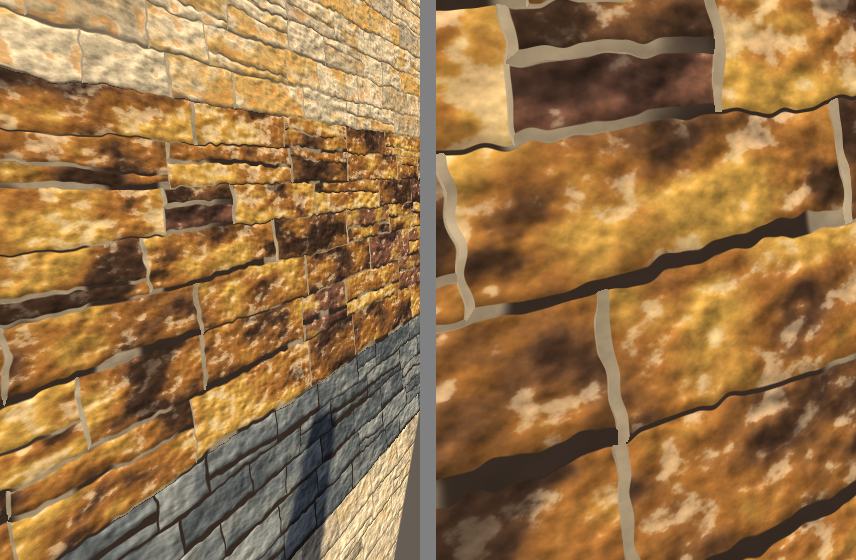
Left: the whole. Right: its middle third, enlarged.
Give the GLSL for this texture, as a Shadertoy shader.

```glsl
// A stacked-stone wall seen at a slant: cream ledge stones, rust-brown slabs, slate and
// pale blocks. Rows fan out from one vanishing point; each row is cut into jittered,
// sometimes split stones, coloured by layered noise.

const vec2 VANISH = vec2(1.124, 0.691);   // where all courses meet
const float RUST_TOP = -0.165, SLATE_TOP = 0.672, PALE_TOP = 1.14; // band limits, as slopes
const float RUST_ROWS = 7.0, CREAM_ROW = 0.095, SLATE_ROW = 0.0936, PALE_ROW = 0.11;
const float JOINT_LEAN = 0.14, EDGE_WOBBLE = 0.016, JITTER = 0.6;
const vec3 CREAM = vec3(0.90, 0.79, 0.61), OCHRE = vec3(0.80, 0.61, 0.32);
const vec3 RUST = vec3(0.64, 0.41, 0.19), UMBER = vec3(0.43, 0.29, 0.19);
const vec3 PLUM = vec3(0.50, 0.33, 0.26), GOLD = vec3(0.80, 0.60, 0.27);
const vec3 SLATE_DARK = vec3(0.36, 0.37, 0.36), SLATE_PALE = vec3(0.54, 0.53, 0.48);
const vec3 MORTAR = vec3(0.75, 0.66, 0.52), CREVICE = vec3(0.15, 0.11, 0.09);
const vec3 POST = vec3(0.40, 0.37, 0.33), SHADE = vec3(0.42, 0.46, 0.56);

float hash(vec2 p) {
    vec3 q = fract(p.xyx * 0.1031);
    q += dot(q, q.yzx + 33.33);
    return fract((q.x + q.y) * q.z);
}

float noise(vec2 p) {
    vec2 i = floor(p), f = fract(p);
    f = f * f * (3.0 - 2.0 * f);
    return mix(mix(hash(i), hash(i + vec2(1, 0)), f.x),
               mix(hash(i + vec2(0, 1)), hash(i + vec2(1, 1)), f.x), f.y);
}

float fbm(vec2 p) {
    float sum = 0.0, amp = 0.5;
    for (int i = 0; i < 5; i++) {
        sum += amp * noise(p);
        p = mat2(1.6, 1.2, -1.2, 1.6) * p + 17.3;
        amp *= 0.5;
    }
    return sum;
}

// Position of the upright joint before stone i
float joint(float i, float row) { return i + JITTER * (hash(vec2(i, row)) - 0.5); }

void mainImage(out vec4 fragColor, in vec2 fragCoord) {
    vec2 p = fragCoord / iResolution.xy * vec2(0.75, 1.0);

    // Wall coordinates: x along the wall, y down across the courses
    float depth = VANISH.x - p.x, px = 1.0 / (iResolution.y * depth);
    vec2 wall = vec2(VANISH.x, VANISH.y - p.y) / depth;
    wall.x -= JOINT_LEAN * wall.y;
    vec2 w = wall + EDGE_WOBBLE * (vec2(noise(wall * 14.0), noise(wall * 9.0 + 40.0)) - 0.5)
           + 0.5 * EDGE_WOBBLE * (vec2(noise(wall * 50.0), noise(wall * 45.0 + 9.0)) - 0.5);

    // Choose the band, its course height and stone length
    bool cream = w.y < RUST_TOP, pale = w.y > PALE_TOP;
    bool slate = w.y > SLATE_TOP && !pale, rust = !cream && !slate && !pale;
    float height = cream ? CREAM_ROW : slate ? SLATE_ROW : pale ? PALE_ROW : 0.12;
    float start = pale ? PALE_TOP : slate ? SLATE_TOP : RUST_TOP;
    float len = rust ? 0.43 : 0.25, r = (w.y - start) / height;
    if (rust) {
        float q = (w.y - RUST_TOP) / (SLATE_TOP - RUST_TOP);
        r = RUST_ROWS * (q + 0.3 * q * (1.0 - q));
    }

    // Find the stone, then perhaps split it into a thick and a thin one
    float row = floor(r) + floor(40.0 * start), fr = fract(r);
    float u = w.x / len + 7.0 * hash(vec2(row, 3.0)), i = floor(u);
    if (u < joint(i, row)) i -= 1.0;
    else if (u >= joint(i + 1.0, row)) i += 1.0;
    float left = joint(i, row), right = joint(i + 1.0, row), top = 0.0, bottom = 1.0;
    vec2 id = vec2(i, row);
    if (hash(id + 61.0) < (rust ? 0.38 : 0.25)) {
        float cut = mix(0.3, 0.75, hash(id + 23.0)) + 0.12 * (u - left - 0.5);
        if (fr < cut) bottom = cut;
        else { top = cut; id += vec2(37.0, 191.0); }
    }

    // Gaps: uneven crevice below, mortar strip at the left
    float tone = hash(id + 11.0), kind = hash(id + 31.0);
    float below = mix(0.002, slate ? 0.018 : rust ? 0.013 : 0.005, pow(hash(id + 5.0), 2.0));
    below *= 0.5 + noise(w * vec2(9.0, 3.0) + id);
    float dTop = (fr - top) * height - 0.0015, dBot = (bottom - fr) * height - below;
    float dLeft = (u - left) * len - mix(0.002, rust ? 0.014 : 0.007, hash(id + 8.0));
    float dFlat = min(dTop, dBot), dSide = min(dLeft, (right - u) * len - 0.002);
    float face = smoothstep(-px, px, min(dFlat, dSide));

    // Stone colours
    vec2 grain = wall * vec2(7.0, 13.0) + id * 3.7;
    float stain = fbm(grain), fine = fbm(grain * 4.0 + 5.0);
    float relief = fine - fbm(grain * 4.0 + vec2(5.25, 5.4));
    float mark = stain + 0.35 * (tone - 0.5), fleck = fine + 0.15 * (tone - 0.5);
    vec3 col = mix(SLATE_DARK, SLATE_PALE, smoothstep(0.25, 0.75, mark));
    if (rust) {
        float golden = exp(-pow((wall.y - 0.2) / 0.07, 2.0));
        col = mix(UMBER, RUST, smoothstep(0.28, 0.5, mark + 0.1 * golden));
        col = mix(col, PLUM, 0.75 * step(0.82, kind));
        col = mix(col, GOLD, smoothstep(0.48, 0.7, mark + 0.16 * golden));
        col = mix(col, MORTAR, 0.6 * smoothstep(0.56, 0.68, fleck));
        col = mix(col, CREVICE, 0.6 * smoothstep(0.38, 0.25, stain + 0.2 * (tone - 0.5)));
    } else if (!slate) {
        col = mix(CREAM, OCHRE, smoothstep(0.42, 0.68, mark) * (pale ? 0.35 : 0.9));
        col = mix(col, MORTAR * 0.95, 0.7 * step(0.84, kind));
        if (cream) col = mix(col, RUST, 0.55 * smoothstep(0.57, 0.7, fleck));
    }
    col *= 0.94 + 0.14 * tone + 0.5 * (fine - 0.48) + 0.75 * relief;
    col *= 1.0 + 0.12 * smoothstep(0.012, 0.0, dTop) - 0.25 * smoothstep(0.012, 0.0, dBot);

    // Joint colours: dark crevices with patches of mortar
    float dark = dFlat < dSide ? 0.9 : 0.15;
    dark *= 1.0 - 0.75 * smoothstep(0.5, 0.65, noise(w * vec2(11.0, 9.0) + 70.0));
    dark = slate ? 0.9 : rust ? dark : 0.6 * dark;
    col = mix(mix(MORTAR * (0.8 + 0.4 * fine), CREVICE, dark), col, face);

    // Slanting shadow and the post at the wall's end
    float rise = p.y / 0.27, reach = abs(p.x - mix(0.537, 0.583, rise)) - mix(0.034, 0.018, rise);
    float shadow = smoothstep(0.006, -0.004, reach) * smoothstep(0.28, 0.25, p.y);
    col *= mix(vec3(1.0), SHADE, shadow);
    float edgePx = 1.0 / iResolution.y;
    col = mix(col, POST, smoothstep(-edgePx, edgePx, p.x - 0.703 - 0.174 * p.y));
    fragColor = vec4(clamp(col, 0.0, 1.0), 1.0);
}
```
